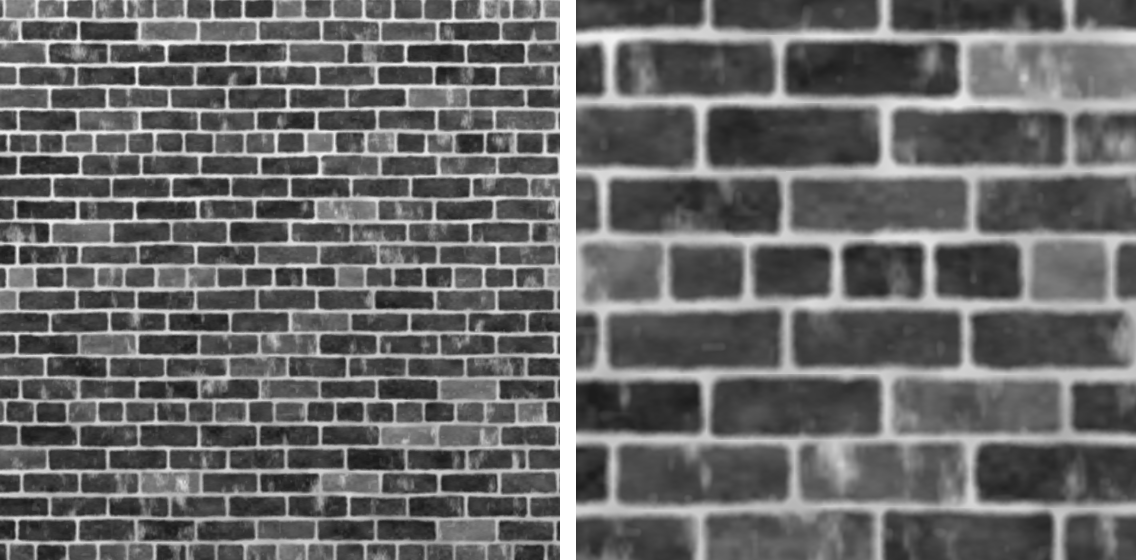
Left, the full canvas; right, a detail of the centre.
Give the GLSL for this texture, as a Shadertoy shader.

```glsl
// Weathered grey brick wall: 25 courses of stretchers, every sixth one a course of headers.

float hash(vec2 p) {
    vec3 q = fract(p.xyx * 0.1031);
    q += dot(q, q.yzx + 33.33);
    return fract((q.x + q.y) * q.z);
}

float noise(vec2 p) {
    vec2 i = floor(p), f = fract(p);
    f = f * f * (3.0 - 2.0 * f);
    return mix(mix(hash(i), hash(i + vec2(1, 0)), f.x),
               mix(hash(i + vec2(0, 1)), hash(i + vec2(1, 1)), f.x), f.y);
}

float fbm(vec2 p) {
    float sum = 0.0, amp = 0.5;
    for (int i = 0; i < 4; i++) {
        sum += amp * noise(p);
        p = p * 2.03 + 19.7;
        amp *= 0.5;
    }
    return sum / 0.9375;
}

void mainImage(out vec4 fragColor, in vec2 fragCoord) {
    vec2 uv = fragCoord / iResolution.xy;
    vec2 p = 25.0 * vec2(uv.x, 1.0 - uv.y);   // one unit is one course, counted from the top

    // Courses: slightly wavy beds, the lowest six a little taller
    float v = p.y + 0.08 * (noise(p * vec2(0.4, 1.0) + 50.0) - 0.5);
    float course = min(v + 0.114, 18.0 + (v - 17.87) * 0.945);
    float row = floor(course);
    bool header = mod(row, 6.0) < 0.5;

    // Nearest upright joint, with jitter per course and per joint
    float pitch = header ? 1.335 : 2.67;
    float start = header ? 0.33 : (mod(row, 2.0) > 0.5 ? 0.82 : 2.2);
    start += 0.22 * (hash(vec2(row, 71.0)) - 0.5);
    float joint = round((p.x - start) / pitch);
    float jitter = 0.18 * (hash(vec2(joint + 40.0, row)) - 0.5);
    float dx = p.x - start - pitch * joint - jitter;
    vec2 id = vec2(joint + (dx < 0.0 ? 39.0 : 40.0), row);

    // Distance into the brick, with rounded corners and ragged edges
    float bed = min(fract(course), 1.0 - fract(course));
    vec2 inset = vec2(abs(dx) + 0.012, bed + 0.05 * (hash(id + 9.0) - 0.5));
    inset += 0.09 * (vec2(fbm(p * 3.0), fbm(p * 3.0 + 31.0)) - 0.5);
    float depth = 0.22 - length(max(0.22 - inset, 0.0));
    float soft = max(0.09, 25.0 / iResolution.y);
    float face = smoothstep(0.083 - soft, 0.083 + soft, depth);

    // Brick face: own tone, some pale bricks, mottling, smears and faint specks
    vec2 local = p + 13.0 * hash(id + 23.0);
    float brick = mix(0.17, 0.25, hash(id)) + 0.26 * pow(hash(id + 57.0), 6.0);
    if (header) brick += 0.16 * pow(hash(id + 81.0), 3.0);
    brick += 0.22 * (fbm(local * vec2(1.4, 2.4)) - 0.45);
    brick += 0.5 * smoothstep(0.58, 0.95, fbm(local * vec2(1.5, 0.9) + 7.0));
    brick += 0.12 * (noise(p * 7.0) - 0.5) * noise(p * 1.3);
    brick += 0.08 * smoothstep(0.8, 1.0, noise(p * 4.0 + 90.0));
    brick = max(brick + 0.05 * (uv.y - 0.5), 0.11);

    // Mortar: patchy, brighter towards the upper left
    float mortar = 0.8 + 0.16 * (uv.y - 0.5) - 0.06 * (uv.x - 0.5);
    mortar += 0.3 * (fbm(p * 0.9 + 63.0) - 0.5);

    fragColor = vec4(vec3(clamp(mix(mortar, brick, face), 0.0, 1.0)), 1.0);
}
```
